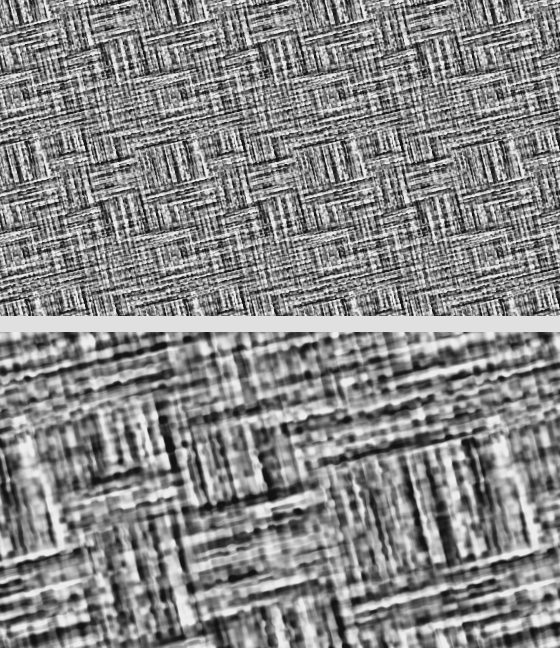
Top, the full canvas; bottom, a detail of the centre.
Give the GLSL for this pattern, as a WebGL 1 fragment shader.

```glsl
precision highp float;
// Grey woven scratches: two families of fine stretched noise cross at right
// angles, tilted by atan(1/4), with grain that beads their edges.
// Cell keys wrap on the tilted lattice, so the cloth repeats every half height.

uniform vec2 u_resolution;

float hash(vec2 key, float seed) {
  return fract(sin(dot(key, vec2(12.99, 78.23)) + seed * 37.7) * 43758.55);
}

// Random value of a cell, equal for cells one tile apart.
float cellValue(vec2 cell, vec2 density, float seed) {
  vec2 key = vec2(4.0 * density.y * cell.x - density.x * cell.y,
                  density.y * cell.x + 4.0 * density.x * cell.y);
  return hash(mod(key + 0.5, 17.0 * density.x * density.y), seed);
}

// One row of noise along x. Rows come in pairs of opposite tone, which keeps
// the local average even; each pair is shifted by a random amount.
float strand(float x, float row, vec2 density, float seed) {
  float pair = floor(row * 0.5 + 0.25);
  x = x * density.x + hash(vec2(mod(pair + 0.5, density.y), 3.0), seed);
  float i = floor(x);
  float tone = mix(cellValue(vec2(i, pair), density, seed),
                   cellValue(vec2(i + 1.0, pair), density, seed),
                   smoothstep(0.1, 0.9, x - i));
  return row - 2.0 * pair > 0.5 ? 1.0 - tone : tone;
}

// Neighbouring strands blended across y; density.y counts pairs.
float strands(vec2 p, vec2 density, float seed) {
  float y = p.y * density.y * 2.0;
  float row = floor(y);
  return mix(strand(p.x, row, density, seed),
             strand(p.x, row + 1.0, density, seed),
             smoothstep(0.15, 0.85, y - row));
}

// Coarse, middle and fine threads running along x.
float threads(vec2 p, float seed) {
  return 0.3 * strands(p, vec2(1.0, 4.0), seed)
       + 0.4 * strands(p, vec2(1.0, 8.0), seed + 1.0)
       + 0.3 * strands(p, vec2(2.0, 13.0), seed + 2.0);
}

void main() {
  // Tilted cloth coordinates, two tiles per canvas height.
  vec2 tile = 2.0 * gl_FragCoord.xy / u_resolution.y;
  vec2 p = vec2(4.0 * tile.x + tile.y, 4.0 * tile.y - tile.x);
  vec2 turned = vec2(p.y, -p.x);

  // Round grain that swells and pinches the threads into beads.
  float grain = strands(p, vec2(17.0, 8.0), 9.0) - 0.5;
  float grainCross = strands(turned, vec2(17.0, 8.0), 13.0) - 0.5;
  vec2 wobble = 0.025 * vec2(grain, grainCross);

  float along = threads(p + wobble, 1.0);
  float across = threads(turned + wobble, 5.0);

  // Patches in which one direction covers the other.
  float cover = smoothstep(0.3, 0.7, strands(p, vec2(1.0, 1.0), 17.0));
  float weave = mix(across, along, mix(0.24, 0.76, cover));
  weave += 0.14 * (grain + grainCross);
  weave += 0.06 * (strands(turned, vec2(1.0, 1.0), 21.0) - 0.5);

  float tone = smoothstep(0.225, 0.75, weave);
  gl_FragColor = vec4(vec3(mix(0.07, 0.93, tone)), 1.0);
}
```
